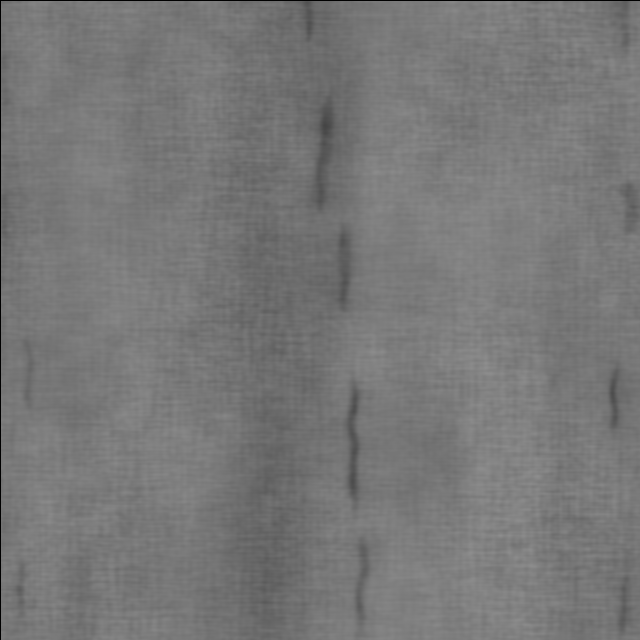
This texture is drawn by a three.js fragment shader. Its source:

```glsl
// Draws grey woven cloth with soft vertical bands and broken dark streaks.
varying vec2 vUv;

const float CLOTH_GREY = 0.482;
const float EDGE_WIDTH = 0.0016;

float hash(float n) {
  return fract(sin(n * 12.9898) * 43758.547);
}

vec2 gradientAt(vec2 cell) {
  float angle = 6.2832 * hash(dot(cell, vec2(1.0, 57.31)));
  return vec2(cos(angle), sin(angle));
}

// Gradient noise, centred on zero
float noise(vec2 p) {
  vec2 cell = floor(p);
  vec2 f = p - cell;
  vec2 blend = f * f * f * (f * (f * 6.0 - 15.0) + 10.0);
  float a = dot(gradientAt(cell), f);
  float b = dot(gradientAt(cell + vec2(1.0, 0.0)), f - vec2(1.0, 0.0));
  float c = dot(gradientAt(cell + vec2(0.0, 1.0)), f - vec2(0.0, 1.0));
  float d = dot(gradientAt(cell + 1.0), f - 1.0);
  return mix(mix(a, b, blend.x), mix(c, d, blend.x), blend.y);
}

float bell(float x, float width) {
  float t = x / width;
  return exp(-t * t);
}

// Broad vertical bands and cloudy wear
float bands(vec2 uv) {
  float sway = 0.03 * noise(uv * vec2(2.0, 3.0) + 4.0);
  float x = uv.x + sway;
  float shade = -0.046 * bell(x - mix(0.40, 0.44, uv.y), 0.10);
  shade -= 0.022 * bell(x, 0.05) + 0.015 * bell(x - 1.0, 0.08);
  shade -= 0.020 * bell(x - 0.52, 0.08) * smoothstep(0.3, 0.7, uv.y);
  shade += 0.016 * bell(x - 0.76, 0.14) * (1.0 - 0.5 * uv.y);
  shade += 0.035 * noise(uv * vec2(13.0, 2.0) + 9.0);
  shade += 0.045 * noise(uv * vec2(6.0, 5.0) + 17.0);
  return shade + 0.028 * noise(uv * vec2(20.0, 24.0) + 31.0);
}

// Fine crossing threads and blurred grain
float weave(vec2 uv) {
  float weft = noise(uv * vec2(13.0, 150.0) + 3.0);
  float finerWeft = noise(uv * vec2(28.0, 230.0) + 23.0);
  float warp = noise(uv * vec2(115.0, 14.0) + 41.0);
  float grain = noise(uv * vec2(85.0, 110.0) + 67.0);
  float patchy = 1.0 + 0.8 * noise(uv * 4.0 + 71.0);
  return patchy * (0.030 * weft + 0.018 * finerWeft + 0.024 * warp + 0.030 * grain);
}

// One soft tapered streak with a faint halo
float streak(vec2 offset, float halfLength, float width) {
  float along = abs(offset.y) / halfLength;
  float taper = 1.0 - smoothstep(0.55, 1.1, along);
  float core = bell(offset.x, width * mix(0.65, 1.0, taper));
  return taper * (core + 0.22 * bell(offset.x - width, width * 3.5));
}

// A column of streaks spread along a leaning seam
float seam(vec2 uv, float bottomX, float topX, float spacing, float halfLength, float seed) {
  float shade = 0.0;
  for (int i = 0; i < 5; i++) {
    float id = seed + float(i) * 7.13;
    float y = (float(i) + 0.15 + 0.4 * hash(id)) * spacing;
    float x = mix(bottomX, topX, y) + 0.035 * (hash(id + 1.7) - 0.5);
    float size = halfLength * mix(0.7, 1.4, hash(id + 2.9));
    float width = mix(0.006, 0.011, hash(id + 4.3));
    vec2 offset = uv - vec2(x, y);
    offset.x -= offset.y * 0.14 * (hash(id + 5.1) - 0.5);
    offset.x += 0.008 * noise(vec2(id, uv.y * 22.0));
    float strength = mix(0.55, 1.0, hash(id + 6.7));
    strength *= 1.0 + 0.5 * noise(uv * vec2(60.0, 30.0) + id);
    shade += strength * streak(offset, size, width);
  }
  return shade;
}

void main() {
  float grey = CLOTH_GREY + bands(vUv) + weave(vUv);

  // Strong seam at the centre, thinner ones by the sides
  grey -= 0.125 * seam(vUv, 0.565, 0.49, 0.235, 0.085, 3.0);
  grey -= 0.115 * seam(vUv, 0.965, 0.985, 0.30, 0.058, 51.0);
  grey -= 0.065 * seam(vUv, 0.035, 0.020, 0.27, 0.055, 87.0);

  // Hairline dark edge on the left and top
  float edgeDistance = min(vUv.x, 1.0 - vUv.y);
  grey *= smoothstep(0.5 * EDGE_WIDTH, 1.5 * EDGE_WIDTH, edgeDistance);

  gl_FragColor = vec4(vec3(grey), 1.0);
}
```
